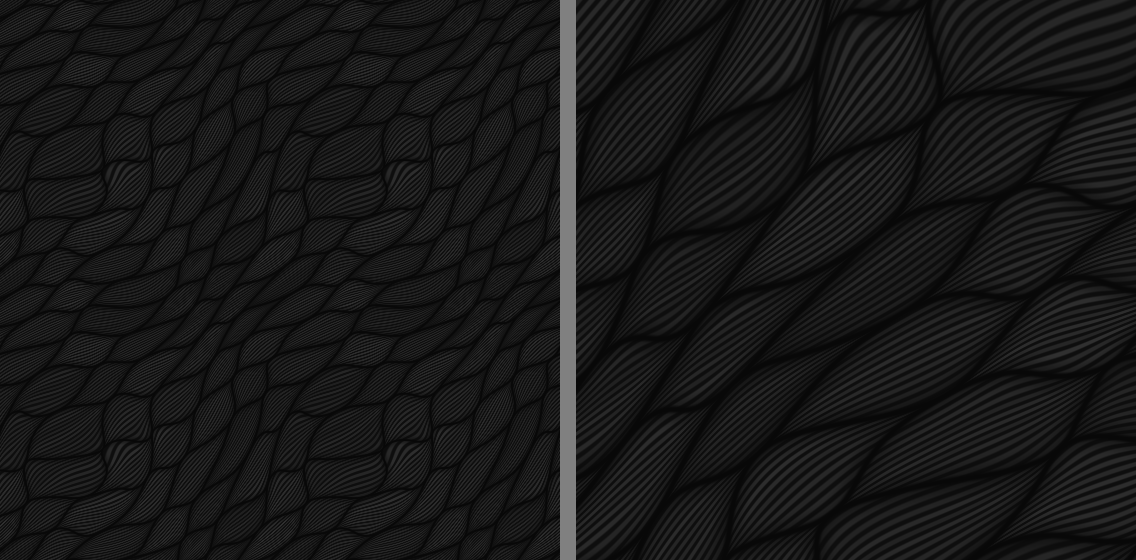
Left, the full canvas; right, a detail of the centre.
Reproduce this pattern procedurally as a WebGL 2 fragment shader.

```glsl
#version 300 es
precision highp float;
// Dark interlocking leaves of fine curved strands, swept diagonally and tiling 2 by 2.

uniform vec2 u_resolution;
out vec4 fragColor;

const float PI = 3.14159265;
const float REPEATS = 2.0;

// Whole-number lattice steps per tile: ALONG the leaves and ACROSS them.
const vec2 ALONG = vec2(4.0, 4.0);
const vec2 ACROSS = vec2(-10.0, 12.0);
const float LATTICE_AREA = 88.0;

const vec3 GAP_COLOR = vec3(0.032);
const vec3 GROOVE_COLOR = vec3(0.055);
const vec3 RIDGE_COLOR = vec3(0.156);

float hash(vec2 p) {
    return fract(sin(dot(p, vec2(127.1, 311.7))) * 43758.5453);
}

// Sine wave with a whole-number frequency, so it wraps on the tile.
float wave(vec2 p, vec2 frequency, float phase) {
    return sin(2.0 * PI * (dot(p, frequency) - phase));
}

// Tile position to bent leaf coordinates: x runs along a leaf, y across it.
vec2 leafSpace(vec2 p) {
    vec2 q = vec2(dot(p, ALONG), dot(p, ACROSS));
    // Uneven leaf lengths
    q.x += 0.22 * wave(p, vec2(1.0, -2.0), 0.11);
    q.x += 0.13 * wave(p, vec2(2.0, 1.0), 0.46);
    // Broad swing of the leaf direction, then uneven widths
    q.y += 0.75 * wave(p, vec2(1.0, 0.0), 0.30);
    q.y += 0.70 * wave(p, vec2(0.0, 1.0), 0.90);
    q.y += 0.16 * wave(p, vec2(2.0, 1.0), 0.81);
    q.y += 0.16 * wave(p, vec2(1.0, -2.0), 0.57);
    q.y += 0.08 * wave(p, vec2(-3.0, 2.0), 0.06);
    // S-shaped sweep inside every leaf, stronger in some than in others
    float sweep = 0.07 + 0.09 * wave(p, vec2(2.0, -1.0), 0.35);
    q.y -= sweep * sin(PI * q.x) * sin(PI * q.y);
    return q;
}

// Height of the n-th boundary; neighbouring boundaries touch at leaf tips.
float boundary(float n, float x) {
    return n + 0.5 * cos(PI * (x + n));
}

// Gradient of a value in canvas units.
vec2 canvasGradient(float value) {
    return vec2(dFdx(value), dFdy(value)) * u_resolution;
}

// Leaf number that is the same in every tile.
vec2 wrappedId(float n, float x) {
    float parity = mod(n, 2.0);
    float center = 2.0 * floor((x - parity) * 0.5) + 1.0 + parity;
    vec2 cell = vec2(ACROSS.y * center - ALONG.y * n,
                     ALONG.x * n - ACROSS.x * center);
    return floor(mod(cell + 0.5, LATTICE_AREA));
}

// Parallel strands with thin grooves; fades out where too fine to resolve.
float strands(float position, float pixelStep) {
    float ridge = 0.5 + 0.5 * cos(2.0 * PI * position);
    ridge = smoothstep(0.1, 0.85, ridge);
    return mix(ridge, 0.5, smoothstep(0.42, 0.9, pixelStep));
}

void main() {
    vec2 tile = gl_FragCoord.xy / u_resolution * REPEATS;
    vec2 q = leafSpace(tile);
    vec2 gradAlong = canvasGradient(q.x);
    vec2 gradAcross = canvasGradient(q.y);

    // Boundaries below and above this point
    float n = floor(q.y + 0.5);
    if (q.y < boundary(n, q.x)) n -= 1.0;
    float low = q.y - boundary(n, q.x);
    float high = boundary(n + 1.0, q.x) - q.y;
    float thickness = max(low + high, 0.01);

    // Distance to the nearest leaf edge, in canvas units
    float slope = -0.5 * PI * sin(PI * (q.x + n));
    float lowDistance = low / length(gradAcross - slope * gradAlong);
    float highDistance = high / length(gradAcross + slope * gradAlong);
    float edge = min(lowDistance, highDistance);

    // Strands gather toward the tips, evenly about the midrib
    vec2 id = wrappedId(n, q.x);
    float count = 11.0 + 3.0 * hash(id);
    float spread = pow(thickness * 0.5, 0.6);
    float position = count * spread * (low / thickness - 0.5);
    float pixelStep = count * spread / thickness
                    * length(gradAcross / u_resolution);
    float ridge = strands(position, pixelStep);
    float strandTone = 0.88 + 0.24 * hash(id + floor(position + 0.5) * 7.3);

    // Leaf tone, shaded down toward its rim and tips
    float leafTone = mix(0.86, 1.08, hash(id + 31.7));
    vec3 body = mix(GROOVE_COLOR, RIDGE_COLOR * leafTone * strandTone, ridge);
    float shade = 0.55 * smoothstep(0.0006, 0.0032, edge)
                + 0.45 * smoothstep(0.0010, 0.0125, edge);
    fragColor = vec4(mix(GAP_COLOR, body, shade), 1.0);
}
```
